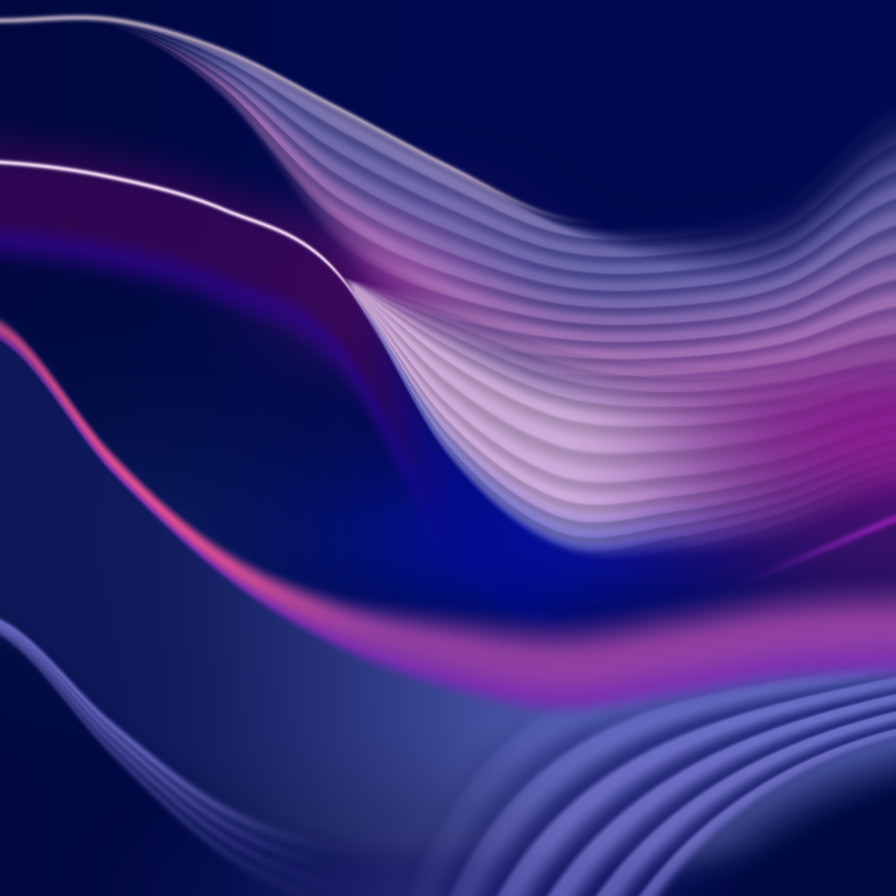
Reproduce this background procedurally as a WebGL 2 fragment shader.

```glsl
#version 300 es
precision highp float;
// Translucent silk veils, a glowing ribbon and curved folds over deep blue.
// Smooth splines give the edges of each sheet; the position between two
// edges drives its pleats, colour and opacity.
uniform vec2 u_resolution;
out vec4 fragColor;

// Catmull-Rom height curve through nine evenly spaced knots
float spline(float k[9], float x) {
    float s = clamp(x, 0.0, 0.9999) * 8.0;
    int i = int(s);
    float f = fract(s);
    float a = k[max(i - 1, 0)], b = k[i], c = k[i + 1], d = k[min(i + 2, 8)];
    return b + 0.5 * f * (c - a + f * (2.0 * a - 5.0 * b + 4.0 * c - d
        + f * (3.0 * (b - c) + d - a)));
}

// Soft elliptical light
float glow(vec2 p, vec2 center, vec2 size) {
    vec2 q = (p - center) / size;
    return exp(-dot(q, q));
}

// Line with a gaussian profile
float strand(float d, float width) {
    return exp(-d * d / (width * width));
}

// Pleat profile: slow rise, then a quick smooth fall
float pleat(float phase) {
    float f = fract(phase);
    return smoothstep(0.0, 0.65, f) * (1.0 - smoothstep(0.8, 1.0, f));
}

void main() {
    vec2 p = gl_FragCoord.xy / u_resolution;
    float x = p.x, y = p.y;

    // Edges of the sheets
    float veilTop = spline(float[9](.977, .978, .943, .880, .814, .757, .753, .785, .896), x);
    float veilLow = spline(float[9](.975, .970, .890, .733, .629, .570, .544, .551, .564), x);
    float fanTop = spline(float[9](.819, .802, .766, .695, .651, .609, .590, .596, .622), x);
    float fanLow = spline(float[9](.819, .802, .766, .697, .490, .388, .398, .427, .473), x);
    float ribbonY = spline(float[9](.632, .484, .372, .306, .273, .255, .271, .290, .297), x);
    float threadY = spline(float[9](.306, .190, .096, .052, .039, .036, .036, .036, .036), x);

    // Deep blue ground with coloured lights
    vec3 col = mix(vec3(0.0, 0.03, 0.25), vec3(0.0, 0.035, 0.31), smoothstep(0.0, 0.5, x));
    col += vec3(0.03, 0.06, 0.06) * glow(p, vec2(0.15, 0.40), vec2(0.22, 0.15));
    col += vec3(0.0, 0.02, 0.30) * glow(p, vec2(0.60, 0.40), vec2(0.22, 0.09));
    col = mix(col, vec3(0.52, 0.06, 0.54), 0.95 * glow(p, vec2(1.0, 0.52), vec2(0.28, 0.12)));
    col = mix(col, vec3(0.25, 0.08, 0.42), 0.6 * glow(p, vec2(1.0, 0.38), vec2(0.16, 0.06)));
    col = mix(col, vec3(0.48, 0.10, 0.52), 0.75 * glow(p, vec2(0.44, 0.69), vec2(0.12, 0.08)));

    // Violet shadow sheet hanging from the thin white curve
    float below = fanLow - y;
    float shade = smoothstep(-0.06, 0.02, below) * (1.0 - smoothstep(0.08, 0.125, below));
    vec3 violet = mix(vec3(0.22, 0.02, 0.34), vec3(0.19, 0.02, 0.52), smoothstep(0.06, 0.09, below));
    violet = mix(violet, vec3(0.01, 0.04, 0.55), smoothstep(0.38, 0.52, x));
    col = mix(col, violet, 0.85 * shade * (1.0 - smoothstep(0.48, 0.7, x)));

    // Lower haze between the ribbon and the thread
    float haze = (1.0 - smoothstep(-0.02, 0.03, y - ribbonY)) * smoothstep(-0.03, 0.03, y - threadY);
    vec3 hazeColor = mix(vec3(0.06, 0.10, 0.36), vec3(0.36, 0.41, 0.74), smoothstep(0.1, 0.75, x));
    hazeColor *= mix(0.72, 1.0, smoothstep(0.0, 0.2, y));
    col = mix(col, hazeColor, 0.9 * haze);
    col = mix(col, vec3(0.2, 0.2, 0.5), 0.7 * glow(p, vec2(0.52, 0.0), vec2(0.22, 0.08)));

    // Concentric folds around a dark disc at the lower right
    float radius = length(p - vec2(1.118, -0.281)) - 0.47;
    float fold = radius / mix(0.20, 0.085, smoothstep(0.5, 1.0, x));
    float folds = smoothstep(-0.05, 0.1, fold) * (1.0 - smoothstep(0.7, 1.5, fold));
    float crest = pleat(fold * 4.5 + 0.25);
    vec3 foldColor = mix(vec3(0.10, 0.11, 0.42), vec3(0.45, 0.45, 0.80), crest);
    col = mix(col, foldColor, 0.75 * folds * smoothstep(0.35, 0.65, x) * (1.0 - smoothstep(-0.05, 0.02, y - ribbonY + 0.04)));
    col = mix(col, vec3(0.0, 0.03, 0.26), 1.0 - smoothstep(-0.07, 0.02, radius));

    // Pale threads at the lower left, parting as they descend
    for (int i = 0; i < 4; i++) {
        float offset = float(i) * (0.004 + 0.045 * x);
        float line = strand(y - threadY + offset, 0.004 + 0.012 * x);
        col = mix(col, vec3(0.48, 0.47, 0.84), (0.75 - 0.13 * float(i)) * line * (1.0 - smoothstep(0.12, 0.4, x)));
    }

    // Pink ribbon, narrow at the left and broad at the right
    float halfWidth = mix(0.014, 0.056, smoothstep(0.15, 0.65, x));
    float across = (y - ribbonY) / halfWidth;
    float body = smoothstep(-1.1, -0.55, across) * (1.0 - smoothstep(0.1, 1.2, across));
    vec3 pink = mix(vec3(0.93, 0.32, 0.58), vec3(0.60, 0.25, 0.64), smoothstep(0.18, 0.45, x));
    pink = mix(vec3(0.48, 0.16, 0.70), pink, smoothstep(-0.9, 0.1, across));
    col = mix(col, pink, body * mix(0.75, 0.92, smoothstep(0.0, 0.15, x)));
    col += vec3(0.28, 0.05, 0.25) * strand(y - 0.35 - 0.42 * (x - 0.83), 0.005) * smoothstep(0.8, 1.0, x);

    // Upper veil with pleats that spread and gather again
    float v = (veilTop - y) / max(veilTop - veilLow, 0.004);
    float softness = mix(0.004, 0.13, smoothstep(0.55, 1.0, x));
    float veil = smoothstep(0.0, softness, veilTop - y) * (1.0 - smoothstep(0.7, 1.1, v));
    float veilPleat = pleat(mix(5.0, 11.0, smoothstep(0.25, 0.8, x)) * v);
    vec3 veilColor = mix(vec3(0.48, 0.46, 0.73), vec3(0.76, 0.50, 0.76), smoothstep(0.25, 0.9, v));
    veilColor = mix(veilColor, vec3(0.78, 0.70, 0.82), 0.6 * exp(-7.0 * max(v, 0.0)) * (1.0 - smoothstep(0.5, 0.75, x)));
    col = mix(col, veilColor, veil * (0.55 + 0.3 * veilPleat) * smoothstep(0.1, 0.3, x));
    col = mix(col, vec3(0.80, 0.73, 0.80), 0.8 * strand(y - veilTop, 0.0035) * (1.0 - smoothstep(0.5, 0.68, x)));

    // Bright fan opening from the pinch
    float span = fanTop - fanLow;
    float w = (fanTop - y) / max(span, 0.003);
    float fan = smoothstep(-0.15, 0.35, w) * (1.0 - smoothstep(0.93, 1.02 + 0.2 * smoothstep(0.6, 0.9, x), w));
    fan *= smoothstep(0.0, 0.02, span) * (1.0 - 0.8 * smoothstep(0.62, 1.0, x));
    float fanPleat = mix(0.6, pleat(10.0 * w + 0.6 * sin(6.2832 * w)), smoothstep(0.02, 0.1, span));
    vec3 fanColor = mix(vec3(0.84, 0.70, 0.87), vec3(0.42, 0.44, 0.78), smoothstep(0.72, 1.0, w));
    fanColor = mix(fanColor, vec3(0.72, 0.38, 0.72), smoothstep(0.62, 0.95, x));
    col = mix(col, fanColor * (0.84 + 0.18 * fanPleat), 0.93 * fan);

    // Thin white curve leading into the fan
    col = mix(col, vec3(0.92, 0.82, 0.93), strand(y - fanLow, 0.0028) * (1.0 - smoothstep(0.36, 0.44, x)));

    fragColor = vec4(clamp(col, 0.0, 1.0), 1.0);
}
```
